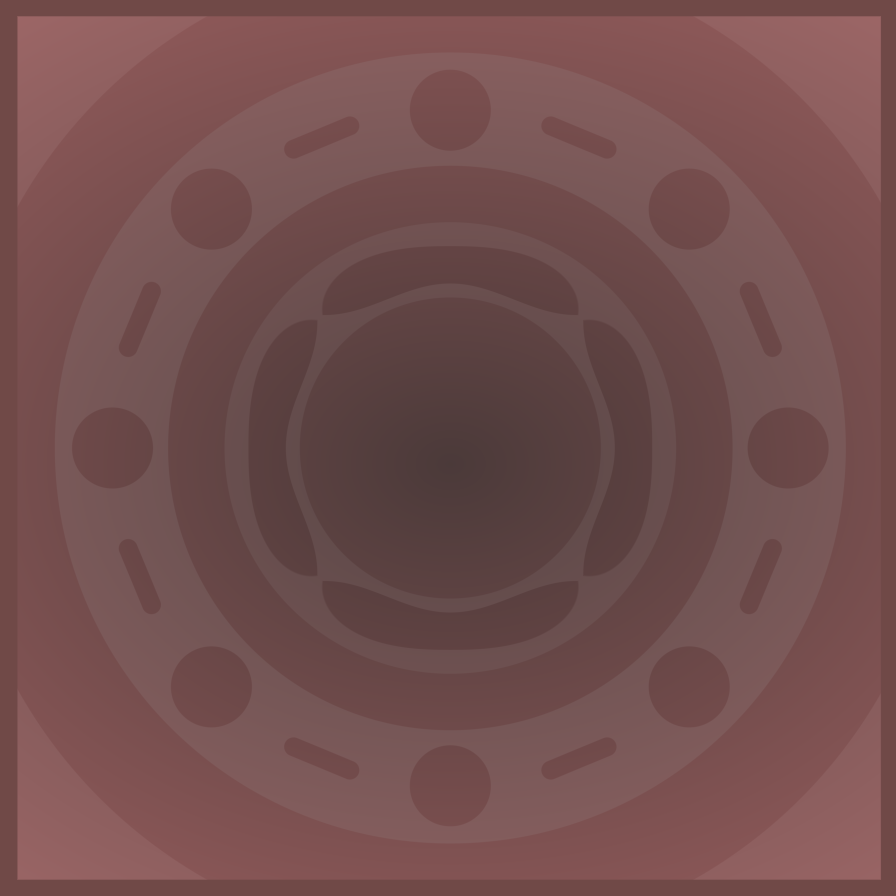
Reproduce this background procedurally as a Shadertoy shader.

```glsl
// Draws a framed dusty-rose medallion: rings, studs, slots and four petals over a dark glow.

// Antialiased coverage of a signed distance in canvas units.
float fill(float dist) {
    float pixel = 1.0 / min(iResolution.x, iResolution.y);
    return 1.0 - smoothstep(-0.75 * pixel, 0.75 * pixel, dist);
}

// Folds the plane into one sector centred on the +x axis.
vec2 foldSector(vec2 p, float count, float phase) {
    float sector = 6.2831853 / count;
    float angle = mod(atan(p.y, p.x) - phase + 0.5 * sector, sector) - 0.5 * sector;
    return length(p) * vec2(cos(angle), sin(angle));
}

float capsule(vec2 p, float halfLength, float radius) {
    p.y -= clamp(p.y, -halfLength, halfLength);
    return length(p) - radius;
}

// Petal with a domed outer edge and a wavy inner edge, mirrored four ways.
float petals(vec2 p) {
    vec2 q = abs(p);
    if (q.x > q.y) q = q.yx;
    float dome = pow(q.x / 0.143, 2.5) + pow(abs(q.y - 0.155) / 0.0703, 2.0) - 1.0;
    float wave = 0.166 + 0.0176 * cos(22.34 * q.x) - q.y;
    return max(dome * 0.036, wave);
}

void mainImage(out vec4 fragColor, in vec2 fragCoord) {
    vec2 uv = fragCoord / iResolution.xy;
    vec2 p = uv - vec2(0.5026, 0.5);
    float radius = length(p);

    // Wide elliptical glow, darkest just below the centre
    float glow = length((uv - vec2(0.503, 0.482)) * vec2(0.75, 1.0));
    vec3 base = vec3(0.294, 0.227, 0.225) + glow * vec3(0.47, 0.216, 0.22);
    vec3 haze = vec3(0.62, 0.60, 0.60);
    vec3 color = base;

    // Lighter corners outside the large disc
    color = mix(color, vec3(1.0, 0.95, 0.95), 0.065 * fill(0.553 - radius));

    // Broad outer band with round studs and tangent slots
    float band = fill(max(radius - 0.4414, 0.315 - radius));
    color = mix(color, haze, 0.16 * band);
    vec2 studCell = foldSector(p, 8.0, 0.0);
    vec2 slotCell = foldSector(p, 8.0, 0.3926991);
    float studs = length(studCell - vec2(0.377, 0.0)) - 0.0452;
    float slots = capsule(slotCell - vec2(0.375, 0.0), 0.034, 0.0105);
    color = mix(color, base * 0.97, fill(min(studs, slots)));

    // Inner ring pierced by the petals and the central disc
    color = mix(color, haze, 0.12 * fill(radius - 0.252));
    color = mix(color, base * 0.96, fill(petals(p)));
    color = mix(color, base, fill(radius - 0.168));

    // Flat square frame
    vec2 edge = abs(uv - vec2(0.5013, 0.5)) - vec2(0.4818, 0.4818);
    color = mix(vec3(0.44, 0.285, 0.28), color, fill(max(edge.x, edge.y)));

    fragColor = vec4(color, 1.0);
}
```
